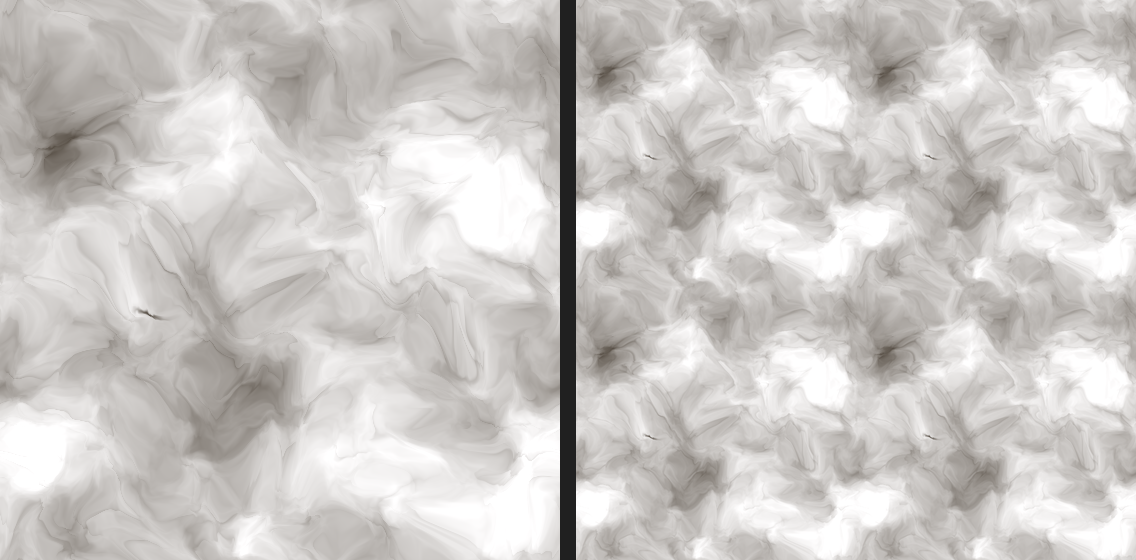
Left: one tile. Right: repeated 2 by 2.
Reproduce this texture procedurally as a Shadertoy shader.

```glsl
const float TAU = 6.2831853;

float hash(vec2 cell, float seed) {
    vec3 q = fract(cell.xyx * vec3(0.1031, 0.1030, 0.0973) + seed * 0.1373);
    q += dot(q, q.yzx + 33.33);
    return fract((q.x + q.y) * q.z);
}

// Contribution of one lattice corner; the lattice wraps after `period` cells
float corner(vec2 cell, vec2 offset, float period, float seed) {
    vec2 wrapped = floor(mod(cell + 0.5, period));
    float angle = TAU * hash(wrapped, seed);
    return dot(vec2(cos(angle), sin(angle)), offset);
}

// Tiling gradient noise, about -0.7 to 0.7
float noise(vec2 uv, float period, float seed) {
    vec2 p = uv * period;
    vec2 cell = floor(p);
    vec2 f = p - cell;
    vec2 s = f * f * f * (f * (f * 6.0 - 15.0) + 10.0);
    vec2 e = vec2(1.0, 0.0);
    float low = mix(corner(cell, f, period, seed),
                    corner(cell + e.xy, f - e.xy, period, seed), s.x);
    float high = mix(corner(cell + e.yx, f - e.yx, period, seed),
                     corner(cell + e.xx, f - e.xx, period, seed), s.x);
    return mix(low, high, s.y);
}

float fbm(vec2 uv, float period, int octaves, float gain, float seed) {
    float sum = 0.0, amplitude = 1.0;
    for (int i = 0; i < octaves; i++) {
        sum += amplitude * noise(uv, period, seed + float(i));
        period *= 2.0;
        amplitude *= gain;
    }
    return sum;
}

// Pushes the plane around at ever finer scales, which draws out filaments
vec2 warp(vec2 uv, float period, int octaves, float strength, float seed) {
    for (int i = 0; i < octaves; i++) {
        vec2 push = vec2(noise(uv, period, seed), noise(uv, period, seed + 17.0));
        uv += strength / period * push;
        period *= 2.0;
        seed += 1.0;
    }
    return uv;
}

// Whole-number shear: stretches features down to the right and still tiles
vec2 shear(vec2 uv) {
    return vec2(uv.x + uv.y, uv.y);
}

// Soft dark band along the zero line of a noise
float vein(vec2 uv, float period, float width, float seed) {
    float band = exp(-abs(noise(uv, period, seed)) / width);
    return band * smoothstep(-0.15, 0.35, noise(uv, period + 1.0, seed + 3.0));
}

// Crease with one sharp edge and one fading side, broken into short pieces
float fold(vec2 uv, float period, float fade, float seed) {
    float side = noise(uv, period, seed);
    float crease = smoothstep(-0.04, 0.01, side) * exp(-max(side, 0.0) / fade);
    return crease * smoothstep(0.0, 0.4, noise(uv, period - 1.0, seed + 3.0));
}

// Short dark crack around a centre
float crack(vec2 uv, vec2 centre, float halfLength, float halfWidth) {
    vec2 d = uv - centre;
    d -= round(d);
    float bend = d.y + 0.3 * d.x;
    return smoothstep(halfWidth, 0.0, abs(bend)) * smoothstep(halfLength, 0.0, abs(d.x));
}

vec3 stoneColour(float tone) {
    const vec3 shade = vec3(0.64, 0.62, 0.60);
    const vec3 pale = vec3(0.92, 0.912, 0.908);
    return clamp(mix(shade, pale, tone), 0.0, 1.0);
}

void mainImage(out vec4 fragColor, in vec2 fragCoord) {
    vec2 uv = fragCoord / iResolution.xy;
    vec2 soft = warp(uv, 4.0, 2, 0.35, 11.0);
    vec2 wispy = warp(soft, 12.0, 4, 0.45, 41.0);

    // Cloudy body
    float tone = 0.70;
    tone += 1.00 * fbm(wispy, 4.0, 6, 0.55, 71.0);
    tone += 0.70 * fbm(shear(wispy), 3.0, 5, 0.52, 81.0);

    // Smoky veins
    vec2 smoky = mix(soft, wispy, 0.8);
    tone -= 0.50 * vein(shear(smoky), 3.0, 0.08, 91.0);
    tone -= 0.30 * vein(smoky, 5.0, 0.06, 101.0);

    // Fine creases
    tone -= 0.34 * fold(shear(wispy), 6.0, 0.06, 111.0);
    tone -= 0.32 * fold(wispy, 12.0, 0.08, 121.0);
    tone -= 0.28 * fold(shear(wispy), 17.0, 0.10, 131.0);

    // Single deep crack
    tone -= 1.8 * crack(wispy, vec2(0.25, 0.465), 0.05, 0.007);

    fragColor = vec4(stoneColour(tone), 1.0);
}
```
